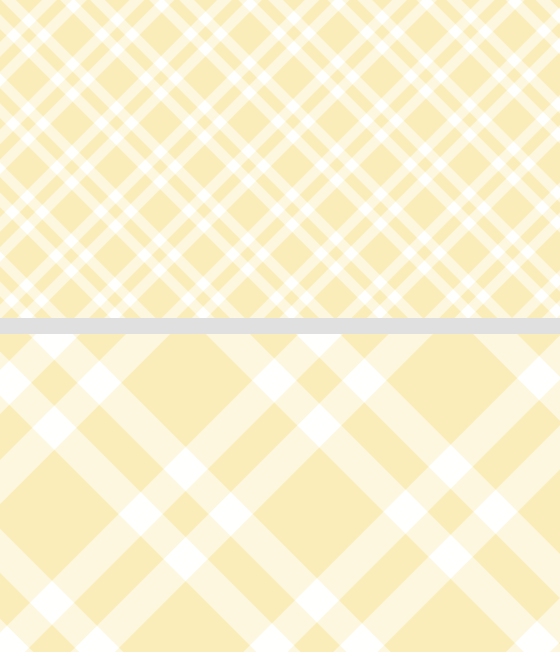
Top, the full canvas; bottom, a detail of the centre.
This pattern is drawn by a Shadertoy shader. Its source:

```glsl
const vec3 BASE_YELLOW = vec3(0.985, 0.928, 0.730);
const vec3 BAND_CREAM = vec3(0.988, 0.970, 0.872);
const vec3 CROSSING_WHITE = vec3(1.0, 1.0, 0.994);

// Signed offset from the nearest repeat centre
float repeatOffset(float position, float phase, float period) {
    return (fract((position - phase) / period + 0.5) - 0.5) * period;
}

// Coverage of a mirrored pair of bands in each repeat
float bandPair(float position, float phase, float period,
               float spread, float halfWidth, float softness) {
    float offset = abs(repeatOffset(position, phase, period));
    float edge = abs(offset - spread) - halfWidth;
    return 1.0 - smoothstep(-softness, softness, edge);
}

// Colour for two overlapping translucent layers
vec3 weave(float first, float second, vec3 base, vec3 single, vec3 crossing) {
    return mix(mix(base, single, first), mix(single, crossing, first), second);
}

void mainImage(out vec4 fragColor, in vec2 fragCoord) {
    // Canvas heights, measured from the upper left
    vec2 p = vec2(fragCoord.x, iResolution.y - fragCoord.y) / iResolution.y;

    // Diagonal axes are scaled by sqrt(2), so one pixel is too
    float softness = 0.75 * sqrt(2.0) / iResolution.y;
    float spread = 0.0472;
    float halfWidth = 0.0231;

    // The two diagonals have slightly different periods
    float rising = bandPair(p.x + p.y, 0.2025, 0.2753, spread, halfWidth, softness);
    float falling = bandPair(p.x - p.y, -0.0207, 0.2802, spread, halfWidth, softness);

    vec3 colour = weave(rising, falling, BASE_YELLOW, BAND_CREAM, CROSSING_WHITE);
    fragColor = vec4(colour, 1.0);
}
```
